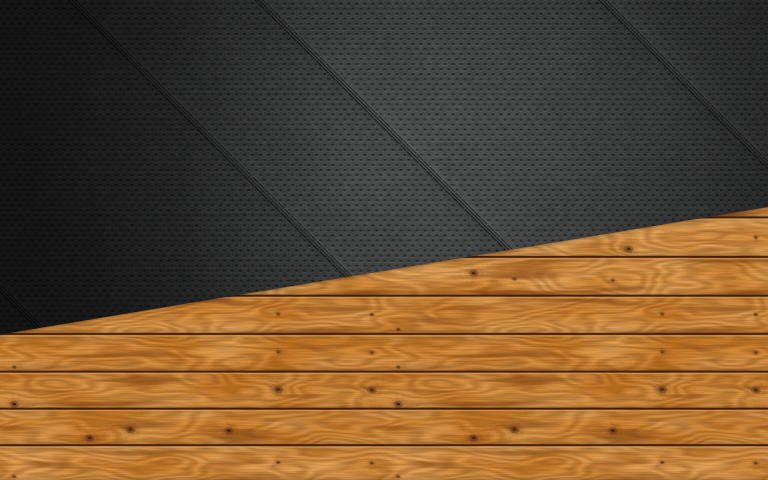
A WebGL 2 fragment shader for this background:

```glsl
#version 300 es
precision highp float;

uniform vec2 u_resolution;
out vec4 fragColor;

vec2 gradient(vec2 cell) {
    float a = 6.2832 * fract(sin(dot(cell, vec2(127.1, 311.7))) * 43758.5);
    return vec2(cos(a), sin(a));
}

// Gradient noise that repeats along x after a whole number of cells
float noise(vec2 p, float period) {
    vec2 i = floor(p), f = fract(p);
    vec2 u = f * f * (3.0 - 2.0 * f);
    float x0 = mod(i.x, period), x1 = mod(i.x + 1.0, period);
    float low = mix(dot(gradient(vec2(x0, i.y)), f),
                    dot(gradient(vec2(x1, i.y)), f - vec2(1, 0)), u.x);
    float high = mix(dot(gradient(vec2(x0, i.y + 1.0)), f - vec2(0, 1)),
                     dot(gradient(vec2(x1, i.y + 1.0)), f - vec2(1, 1)), u.x);
    return mix(low, high, u.y);
}

// Soft line of the given half width around zero
float stroke(float d, float halfWidth, float px) {
    return 1.0 - smoothstep(halfWidth - 0.5 * px, halfWidth + px, abs(d));
}

vec3 leather(vec2 p, float px) {
    // Broad glow, wider towards the right
    vec2 g = (p - vec2(0.88, 0.68)) / vec2(p.x < 0.88 ? 0.5 : 0.78, 0.62);
    float light = 0.07 + 0.225 * exp(-dot(g, g));
    light *= 1.0 + 0.1 * noise(p * 70.0, 512.0) + 0.06 * noise(p * 9.0, 512.0);

    // Staggered perforations with a lit lower lip
    float row = floor(p.y / 0.0105);
    vec2 cell = fract(vec2(p.x / 0.0167 + 0.5 * mod(row, 2.0), p.y / 0.0105)) - 0.5;
    cell *= vec2(0.0118, 0.0105);
    float hole = 1.0 - smoothstep(0.0012, 0.0012 + 1.3 * px, length(cell));
    float lip = 1.0 - smoothstep(0.0012, 0.0012 + 1.3 * px, length(cell + vec2(0, 0.0025)));
    float shade = 1.0 - 0.42 * hole + 0.14 * lip;

    // Diagonal seams: a crease between two rows of stitches
    float along = (p.x - p.y) * 0.7071;
    float dash = smoothstep(0.5, 0.38, abs(fract(along / 0.019) - 0.5));
    float seams[4] = float[4](-0.6, 0.15, 0.54, 1.256);
    for (int i = 0; i < 4; i++) {
        float d = (p.x + p.y - 1.0 - seams[i]) * 0.7071;
        shade = mix(shade, 1.0, 0.8 * stroke(d, 0.009, px));
        shade += 0.12 * exp(-abs(d) / 0.02) * sign(d);
        shade -= 0.4 * stroke(d, 0.0008, px);
        shade -= 0.5 * dash * stroke(abs(d) - 0.0055, 0.0009, px);
        shade += 0.22 * dash * stroke(abs(d - 0.0022) - 0.0055, 0.0006, px);
    }
    return vec3(0.99, 1.0, 1.005) * light * shade;
}

vec3 wood(vec2 p, float px) {
    // Planks grow slightly taller towards the top
    float level = (sqrt(0.005506 + 0.00244 * (p.y + 0.002)) - 0.0742) / 0.00122;
    float k = floor(level), v = level - k;
    float tall = 0.0748 + 0.00122 * k;
    float x = mod(p.x, 0.8);
    vec2 q = vec2(x, p.y + k * 3.7);

    // Knots: one main and two minor on each plank
    bool lowKnots = mod(k, 4.0) == 1.0;
    bool knotty = lowKnots || mod(k, 4.0) == 2.0;
    vec3 knotX = lowKnots ? vec3(0.187, 0.272, 0.477) : vec3(0.58, 0.775, 0.03);
    vec3 knotV = lowKnots ? vec3(0.2, 0.43, 0.4) : vec3(0.52, 0.5, 0.12);
    if (k > 4.0) { knotX.x -= lowKnots ? 0.0 : 0.07; knotV.x = lowKnots ? 0.58 : 0.2; }
    float bend = 0.0, knot = 0.0, core = 0.0;
    for (int i = 0; i < 3; i++) {
        float size = knotty && (i == 0 || k < 3.0) ? 0.0105 : 0.0045;
        vec2 d = vec2(mod(x - knotX[i] + 0.4, 0.8) - 0.4, (v - knotV[i]) * tall);
        float r = length(d * vec2(0.85, 1.2)) / size;
        r *= 1.0 + 0.3 * noise(d * 150.0, 512.0);
        bend += exp(-r * r * 0.16) * size * 100.0;
        knot += exp(-r * r * 1.1) * (0.72 + 0.2 * cos(r * 9.0));
        core += exp(-r * r * 9.0);
    }

    // Long flowing grain, fine fibres and broad tone
    float flow = noise(q * vec2(5.0, 17.0), 4.0) + 0.35 * noise(q * vec2(12.5, 48.0), 10.0);
    float rings = sin(flow * 26.0 + v * 9.0 + bend * 3.5);
    float fibre = noise(q * vec2(20.0, 330.0), 16.0);
    float tone = noise(q * vec2(7.5, 22.0) + vec2(0, 40), 6.0);
    float pale = 0.42 + 0.13 * cos(k * 2.1) + 0.2 * smoothstep(3.5, 4.5, k);
    pale -= k == 3.0 ? 0.22 : 0.0;
    vec3 col = mix(vec3(0.72, 0.43, 0.13), vec3(0.82, 0.59, 0.32),
                   clamp(pale + 0.75 * tone + 0.13 * rings, 0.0, 1.0));
    col *= 1.0 + 0.14 * fibre + 0.045 * rings;
    float streak = smoothstep(0.12, 0.5, noise(q * vec2(5.0, 60.0) + vec2(0, 90), 4.0));
    col = mix(col, vec3(0.53, 0.29, 0.09), 0.6 * streak);
    col = mix(col, vec3(0.40, 0.20, 0.07), clamp(knot, 0.0, 0.8));
    col = mix(col, vec3(0.18, 0.08, 0.04), clamp(core, 0.0, 0.75));

    // Dark joints with a bright bevel on the plank below
    float joint = (v < 0.5 ? v : v - 1.0) * tall;
    col *= 1.0 - 0.22 * exp(-abs(joint) / 0.006);
    col = mix(col, vec3(0.88, 0.65, 0.36), 0.65 * stroke(joint + 0.0042, 0.0009, px));
    return mix(col, vec3(0.22, 0.09, 0.03), 0.92 * stroke(joint, 0.0014, px));
}

void main() {
    float px = 1.0 / u_resolution.y;
    vec2 p = gl_FragCoord.xy * px;
    float edge = (p.y - 0.303 - 0.166 * p.x) * 0.986;
    vec3 planks = wood(p, px) * (1.0 - 0.25 * exp(min(edge, 0.0) / 0.004));
    vec3 col = mix(planks, leather(p, px), smoothstep(-0.7 * px, 0.7 * px, edge));
    fragColor = vec4(col, 1.0);
}
```
